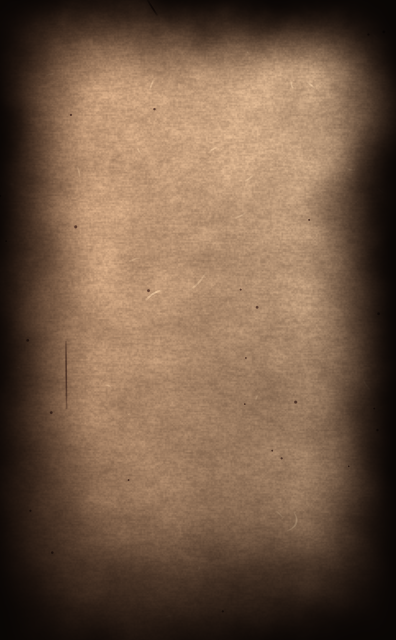
Reproduce this texture procedurally as a Shadertoy shader.

```glsl
// Aged brown paper with a dark burnt vignette, mottling, woven grain, specks and fibres.
#define PAPER_COLOR vec3(0.785, 0.632, 0.495)
#define SHADE_POWER vec3(1.0, 1.09, 1.14)
#define MOTTLE 0.24
#define GRAIN 0.20
#define WEAVE 0.09
#define EDGE_WOBBLE 0.045
#define LOWER_LIGHT 0.70
#define SPECK_CELLS 17.0
#define SPECK_CHANCE 0.16
#define FIBRE_CELLS 15.0
#define FIBRE_CHANCE 0.22

float hash(vec2 p) {
    vec3 q = fract(vec3(p.xyx) * 0.1031);
    q += dot(q, q.yzx + 33.33);
    return fract((q.x + q.y) * q.z);
}

vec2 hash2(vec2 p) {
    return vec2(hash(p + 17.3), hash(p + 71.9));
}

float noise(vec2 p) {
    vec2 cell = floor(p), f = fract(p);
    f = f * f * (3.0 - 2.0 * f);
    return mix(mix(hash(cell), hash(cell + vec2(1, 0)), f.x),
               mix(hash(cell + vec2(0, 1)), hash(cell + vec2(1, 1)), f.x), f.y);
}

float fbm(vec2 p) {
    float sum = 0.0, amp = 0.5;
    for (int i = 0; i < 5; i++) {
        sum += amp * noise(p);
        p = mat2(1.6, 1.2, -1.2, 1.6) * p + 9.7;
        amp *= 0.5;
    }
    return sum;
}

// Coverage of a thin bowed stroke from a to b, tapered at both ends.
float strand(vec2 p, vec2 a, vec2 b, float bow, float width) {
    vec2 d = b - a;
    float len = length(d);
    vec2 dir = d / len;
    float along = dot(p - a, dir);
    float h = clamp(along / len, 0.0, 1.0);
    float side = dot(p - a, vec2(-dir.y, dir.x)) - bow * 4.0 * h * (1.0 - h);
    float dist = length(vec2(along - h * len, side));
    float px = 1.0 / iResolution.y;
    return (1.0 - smoothstep(width * 0.4, width + px, dist)) * (0.4 + 2.4 * h * (1.0 - h));
}

// Light falling off toward each edge; the product rounds the corners.
float vignette(vec2 uv, vec2 p) {
    vec2 wobble = vec2(fbm(p * 6.0), fbm(p * 6.0 + 40.0)) - 0.48;
    uv += wobble * EDGE_WOBBLE * 2.0;
    float left = smoothstep(-0.03, mix(0.30, 0.24, uv.y), uv.x);
    float right = smoothstep(-0.02, 0.24, 1.0 - uv.x);
    float top = smoothstep(-0.025, 0.15, 1.0 - uv.y);
    float bottom = smoothstep(-0.05, 0.25, uv.y);
    return left * right * top * bottom;
}

// Scattered marks: x holds dark specks, y holds pale fibres.
vec2 scatteredMarks(vec2 p) {
    float px = 1.0 / iResolution.y;
    vec2 marks = vec2(0.0);
    for (int j = -1; j <= 1; j++)
    for (int i = -1; i <= 1; i++) {
        vec2 cell = floor(p * SPECK_CELLS) + vec2(i, j);
        vec2 spot = (cell + hash2(cell)) / SPECK_CELLS;
        float radius = mix(0.0006, 0.0022, hash(cell + 5.1));
        float speck = 1.0 - smoothstep(radius * 0.5, radius + px, length(p - spot));
        marks.x = max(marks.x, speck * step(hash(cell + 3.7), SPECK_CHANCE));

        cell = floor(p * FIBRE_CELLS) + vec2(i, j);
        vec2 start = (cell + hash2(cell + 31.0)) / FIBRE_CELLS;
        vec2 reach = (hash2(cell + 57.0) - 0.5) * 0.028 + vec2(0.002, 0.003);
        float fibre = strand(p, start, start + reach, 0.003 * (hash(cell) - 0.5), 0.0007);
        marks.y = max(marks.y, fibre * step(hash(cell + 8.3), FIBRE_CHANCE));
    }
    return marks;
}

void mainImage(out vec4 fragColor, in vec2 fragCoord) {
    vec2 uv = fragCoord / iResolution.xy;
    vec2 p = fragCoord / iResolution.y;

    // Broad light, brightest in the upper half
    float light = vignette(uv, p);
    light *= mix(LOWER_LIGHT, 1.0, smoothstep(0.08, 0.80, uv.y));

    // Soft stains, creases and the fine woven tooth
    float stains = 0.6 * fbm(p * 8.0 + 3.0) + 0.4 * fbm(p * vec2(19.0, 27.0));
    float tooth = 0.6 * noise(p * 390.0) + 0.4 * noise(p * 210.0 + 50.0);
    float threads = noise(p * vec2(85.0, 400.0) + 20.0);
    light *= 1.0 + MOTTLE * 2.0 * (stains - 0.485);
    light *= 1.0 + GRAIN * (tooth - 0.5) + WEAVE * (threads - 0.5);

    // Base colour: rosier on the left, greyer on the right
    vec3 color = PAPER_COLOR * pow(vec3(max(light, 0.0)), SHADE_POWER);
    color *= mix(vec3(1.02, 0.99, 0.97), vec3(0.97, 1.0, 1.02), uv.x);
    color += vec3(0.035, 0.022, 0.016) * (1.0 - light);

    // Specks, hairs and long scratches
    vec2 marks = scatteredMarks(p);
    float pale = marks.y * 0.45;
    pale = max(pale, 0.8 * strand(p, vec2(0.229, 0.532), vec2(0.251, 0.546), 0.002, 0.0009));
    pale = max(pale, 0.45 * strand(p, vec2(0.297, 0.547), vec2(0.322, 0.574), -0.002, 0.0008));
    pale = max(pale, 0.7 * strand(p, vec2(0.460, 0.199), vec2(0.450, 0.171), 0.008, 0.0009));
    float scratch = 0.5 * strand(p, vec2(0.103, 0.466), vec2(0.104, 0.362), 0.0, 0.0007);
    scratch = max(scratch, 0.6 * strand(p, vec2(0.231, 0.999), vec2(0.245, 0.977), 0.0, 0.0008));
    color *= 1.0 - max(0.6 * marks.x, scratch) * vec3(0.85, 1.0, 1.0);
    color += pale * light * vec3(0.22, 0.23, 0.20);

    fragColor = vec4(clamp(color, 0.0, 1.0), 1.0);
}
```
